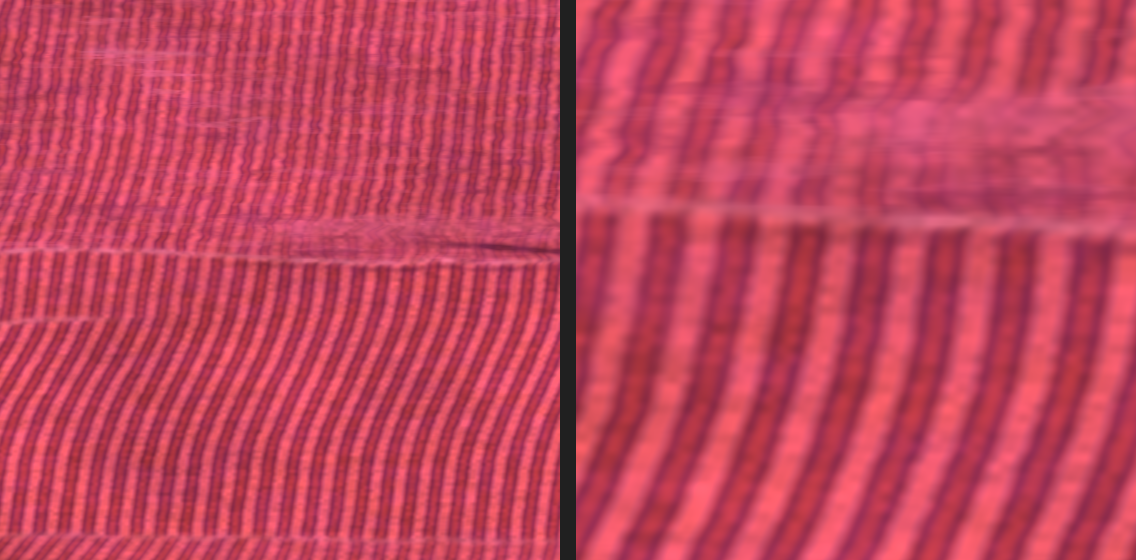
Left, the full canvas; right, a detail of the centre.
Write a Shadertoy shader that draws this texture.

```glsl
// Creased crimson cloth with narrow slanting coral and plum stripes.

const vec3 CORAL   = vec3(0.95, 0.36, 0.42);
const vec3 ROSE    = vec3(0.87, 0.37, 0.49);
const vec3 CRIMSON = vec3(0.73, 0.22, 0.28);
const vec3 PLUM    = vec3(0.57, 0.17, 0.30);
const vec3 FADED   = vec3(0.77, 0.28, 0.38);
const vec3 SHADOW  = vec3(0.40, 0.12, 0.24);

float hash(vec2 p) {
    return fract(sin(dot(p, vec2(127.1, 311.7))) * 43758.5453);
}

float noise(vec2 p) {
    vec2 i = floor(p), f = fract(p);
    f = f * f * (3.0 - 2.0 * f);
    return mix(mix(hash(i), hash(i + vec2(1, 0)), f.x),
               mix(hash(i + vec2(0, 1)), hash(i + vec2(1, 1)), f.x), f.y);
}

float fbm(vec2 p) {
    float sum = 0.0, amp = 0.5;
    for (int i = 0; i < 4; i++) {
        sum += amp * noise(p);
        p = p * 2.03 + 17.3;
        amp *= 0.5;
    }
    return sum;
}

// Soft line of given width around zero distance.
float ridge(float d, float width) {
    return exp(-d * d / (width * width));
}

// Soft window between two positions.
float window(float x, float a, float b, float soft) {
    return smoothstep(a - soft, a + soft, x) * (1.0 - smoothstep(b - soft, b + soft, x));
}

// One repeat: coral band, then a crimson band between two plum lines.
vec3 stripe(float phase, float blur) {
    float d = abs(fract(phase) - 0.5);
    vec3 ground = mix(CRIMSON, PLUM, 0.9 * ridge(d - 0.18, 0.095));
    float band = smoothstep(0.31 - blur, 0.31 + blur, d);
    return mix(ground, mix(ROSE, CORAL, smoothstep(0.29, 0.44, d)), band);
}

// Stripe phase of each panel; the sideways drift follows the drape.
float lowerPhase(vec2 p) {
    float left = 1.0 - smoothstep(0.0, 0.6, p.x);
    float drift = 0.15 * p.y + 0.065 * smoothstep(0.16, 0.48, p.y)
                + 0.025 * left * smoothstep(0.25, 0.46, p.y);
    return (p.x - drift) * 22.9 + 0.1;
}

float upperPhase(vec2 p) {
    float drift = mix(0.18, 0.10, p.x) * (p.y - 0.55)
                + mix(0.04, 0.01, p.x) * smoothstep(0.50, 0.74, p.y);
    return (p.x - drift) * 26.0 + 0.3;
}

float hemPhase(vec2 p) {
    return (p.x - p.y * mix(0.85, 0.25, smoothstep(0.1, 0.7, p.x))) * 23.0;
}

void mainImage(out vec4 fragColor, in vec2 fragCoord) {
    vec2 uv = fragCoord / iResolution.xy;

    // Fold heights and the panels they separate
    float wobble = 0.006 * (noise(vec2(uv.x * 14.0, 3.0)) - 0.5);
    float mainFold = mix(0.553, 0.533, smoothstep(0.2, 0.6, uv.x)) + wobble;
    float sideFold = 0.425 + 0.03 * uv.x + wobble;
    float hemFold = 0.045 - 0.012 * uv.x + wobble;
    float upper = smoothstep(-0.004, 0.004, uv.y - mainFold);
    float side = smoothstep(-0.008, 0.008, uv.y - sideFold)
               * (1.0 - smoothstep(0.28, 0.46, uv.x));
    float hem = 1.0 - smoothstep(-0.007, 0.007, uv.y - hemFold);

    // Gathered cloth distorts the stripes
    vec2 p = uv;
    float gather = window(uv.y, mainFold, 0.61, 0.012) * smoothstep(0.38, 0.6, uv.x);
    p.x += 0.007 * (fbm(uv * vec2(5.0, 9.0)) - 0.5);
    p.x += 0.004 * (noise(uv * vec2(28.0, 90.0)) - 0.5) * (0.4 + upper);
    p.x += 0.03 * gather * (noise(uv * vec2(9.0, 60.0)) - 0.5);

    vec3 color = stripe(lowerPhase(p), 0.13);
    color = mix(color, stripe((p.x - 0.16 * p.y) * 25.0, 0.15), side);
    color = mix(color, stripe(upperPhase(p), 0.17), upper);
    color = mix(color, stripe(hemPhase(p), 0.16), hem);

    // Faded, lower contrast cloth in the upper, inset and hem panels
    float fade = 0.06 + max(0.16 * upper, max(0.12 * side, 0.25 * hem));
    fade += (0.15 + 0.5 * upper) * (fbm(uv * vec2(7.0, 26.0)) - 0.42);
    color = mix(color, FADED, clamp(fade + 0.35 * gather, 0.0, 0.7));

    // Worn crosswise streaks, densest at upper left and above the main fold
    float streak = smoothstep(0.48, 0.75, fbm(uv * vec2(11.0, 85.0) + 5.0));
    float wornPath = uv.y - mix(0.94, 0.77, smoothstep(0.1, 0.52, uv.x));
    float worn = ridge(wornPath, 0.045) * window(uv.x, 0.14, 0.50, 0.07);
    float puff = ridge(uv.y - 0.595, 0.020) * smoothstep(0.42, 0.56, uv.x);
    float pale = streak * (0.35 * upper + 0.6 * worn) + 0.25 * worn + 0.5 * puff;
    color = mix(color, ROSE, clamp(pale, 0.0, 0.75));

    // Dark puckers scattered through the upper cloth
    float pucker = smoothstep(0.52, 0.78, fbm(uv * vec2(13.0, 62.0) + 41.0));
    color = mix(color, PLUM, pucker * (0.10 + 0.30 * upper));

    // Fold highlights and the creases beside them
    float ragged = 0.4 + 0.9 * noise(uv * vec2(45.0, 60.0));
    float glint = ridge(uv.y - mainFold, 0.006) * 0.75;
    glint += ridge(uv.y - sideFold, 0.007) * 0.5 * (1.0 - smoothstep(0.10, 0.30, uv.x));
    glint += ridge(uv.y - hemFold, 0.007) * 0.35;
    glint += ridge(uv.y - 0.908 + 0.03 * (uv.x - 0.2), 0.005) * window(uv.x, 0.16, 0.36, 0.04) * 0.6;
    color = mix(color, vec3(0.90, 0.43, 0.53), clamp(glint * ragged, 0.0, 0.85));
    float crease = ridge(uv.y - 0.568 + 0.07 * (uv.x - 0.75), 0.006) * smoothstep(0.68, 0.92, uv.x);
    crease += 0.35 * ridge(uv.y - mainFold + 0.012, 0.006) * smoothstep(0.3, 0.6, uv.x);
    color = mix(color, SHADOW, clamp(crease * ragged, 0.0, 0.75));

    // Thread grain, dye variation and broad light
    float weave = noise(uv * vec2(110.0, 170.0)) - 0.5;
    float slub = noise(uv * vec2(24.0, 110.0)) - 0.5;
    float light = fbm(uv * vec2(4.0, 6.0) + 9.0) - 0.47;
    color *= 1.0 + 0.14 * weave + 0.10 * slub + 0.24 * light;
    color.b += 0.07 * (noise(uv * vec2(30.0, 45.0)) - 0.5) + 0.012 * upper;

    fragColor = vec4(clamp(color, 0.0, 1.0), 1.0);
}
```
